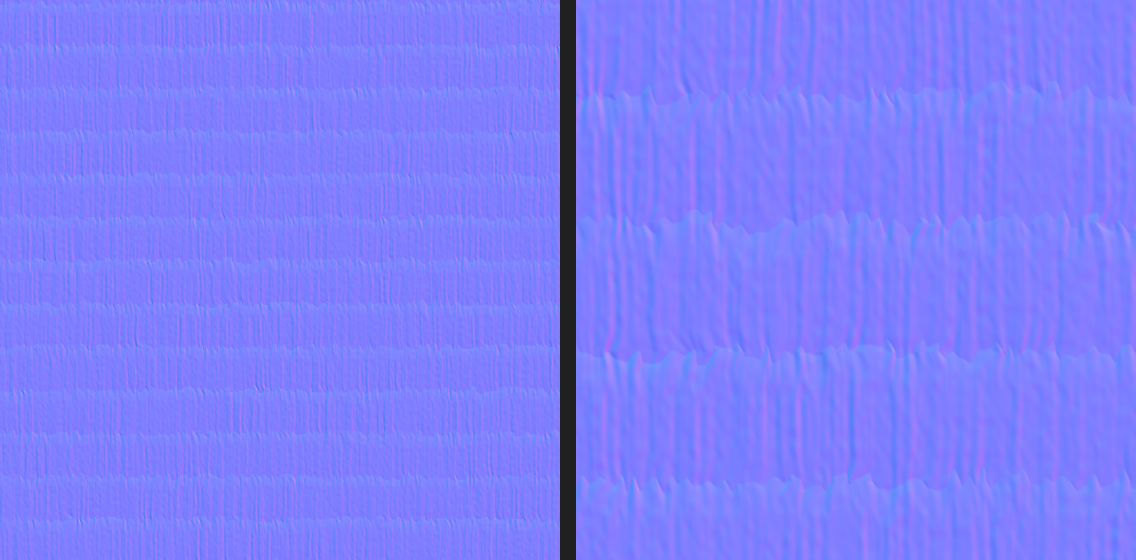
Left, the full canvas; right, a detail of the centre.
This texture map is drawn by a WebGL 2 fragment shader. Its source:

```glsl
#version 300 es
precision highp float;

// Tangent-space normal map of thatch: thirteen overlapping courses of fine
// upright straw with ragged edges. A height field is summed from stretched,
// wrapping value noise; its finite-difference slope is encoded as colour.

uniform vec2 u_resolution;
out vec4 fragColor;

const float COURSES = 13.0;        // courses down the canvas
const float EDGE_OFFSET = 0.0725;  // height of the lowest course edge
const float STRANDS = 250.0;       // fine strands across
const float BUNDLES = 120.0;       // broader bundles across
const float STRAND_DEPTH = 0.00058;
const float BUNDLE_DEPTH = 0.00028;
const float LONG_DEPTH = 0.00036;  // strands aligned through several courses
const float GRAIN_DEPTH = 0.0003;
const float GROOVE_DEPTH = 0.00105; // dip under each course edge
const float FALL_ABOVE = 0.42;     // groove fall-off, in courses
const float FALL_BELOW = 0.15;
const float TUFTS = 220.0;         // ragged tips across
const float RAGGED_FINE = 0.17;    // edge raggedness, in courses
const float RAGGED_BROAD = 0.06;
const float STRAND_WANDER = 0.0015; // sideways wander of the straw
const float TUFT_LEAN = 0.008;     // extra lean of the tips at an edge
const float LEAN_REACH = 0.13;     // extent of that lean, in courses
const float SAMPLE_STEP = 0.0007;  // slope sampling distance

float hash(vec2 p) {
    return fract(sin(dot(p, vec2(127.1, 311.7))) * 43758.5453);
}

// Value noise in -0.5..0.5 that wraps after "period" cells
float noise(vec2 p, vec2 period, float seed) {
    vec2 cell = floor(p);
    vec2 f = fract(p);
    f = f * f * (3.0 - 2.0 * f);
    vec2 a = mod(cell, period) + seed;
    vec2 b = mod(cell + 1.0, period) + seed;
    float low = mix(hash(a), hash(vec2(b.x, a.y)), f.x);
    float high = mix(hash(vec2(a.x, b.y)), hash(b), f.x);
    return mix(low, high, f.y) - 0.5;
}

// Noise with the given number of cells across and down the canvas
float tiledNoise(vec2 p, vec2 cells, float seed) {
    return noise(p * cells, cells, seed);
}

float thatchHeight(vec2 p) {
    p.y -= EDGE_OFFSET;
    float course = p.y * COURSES;

    // Bend the straw slightly, and the tips at each edge more
    float edgeDistance = abs(fract(course + 0.5) - 0.5);
    p.x += STRAND_WANDER * tiledNoise(p, vec2(40.0, 39.0), 3.7);
    p.x += TUFT_LEAN * exp(-edgeDistance / LEAN_REACH) * tiledNoise(p, vec2(48.0, 52.0), 7.1);

    // Course coordinate with ragged integer edges
    course += RAGGED_FINE * noise(vec2(p.x * TUFTS, course), vec2(TUFTS, COURSES), 11.3);
    course += RAGGED_BROAD * noise(vec2(p.x * 30.0, course), vec2(30.0, COURSES), 17.9);
    float along = fract(course);

    // Groove at the overlap: gentle above the edge, steeper below it
    float groove = max(exp(-along / FALL_ABOVE), exp(-(1.0 - along) / FALL_BELOW));
    float unevenness = 1.0 + 0.6 * tiledNoise(p, vec2(28.0, 13.0), 19.3);
    float height = -GROOVE_DEPTH * groove * unevenness;

    // Straw keeps its shape down a course, then changes near the overlap
    float layer = floor(course) + smoothstep(0.55, 1.0, along);
    float patchiness = 1.0 + 1.1 * tiledNoise(p, vec2(31.0, 17.0), 23.1);
    float straw = STRAND_DEPTH * noise(vec2(p.x * STRANDS, layer), vec2(STRANDS, COURSES), 31.3);
    straw += BUNDLE_DEPTH * noise(vec2(p.x * BUNDLES, layer), vec2(BUNDLES, COURSES), 43.9);
    height += straw * patchiness;
    height += LONG_DEPTH * tiledNoise(p, vec2(190.0, 6.0), 53.3);

    // Short flecks of surface grain
    return height + GRAIN_DEPTH * tiledNoise(p, vec2(270.0, 150.0), 61.7);
}

void main() {
    vec2 uv = gl_FragCoord.xy / u_resolution;

    // Central differences give the surface slope
    vec2 stepX = vec2(SAMPLE_STEP, 0.0);
    vec2 stepY = stepX.yx;
    vec2 slope = vec2(thatchHeight(uv + stepX) - thatchHeight(uv - stepX),
                      thatchHeight(uv + stepY) - thatchHeight(uv - stepY))
                 / (2.0 * SAMPLE_STEP);

    // Encode the unit normal as colour
    vec3 normal = normalize(vec3(-slope, 1.0));
    fragColor = vec4(0.5 + 0.5 * normal, 1.0);
}
```
